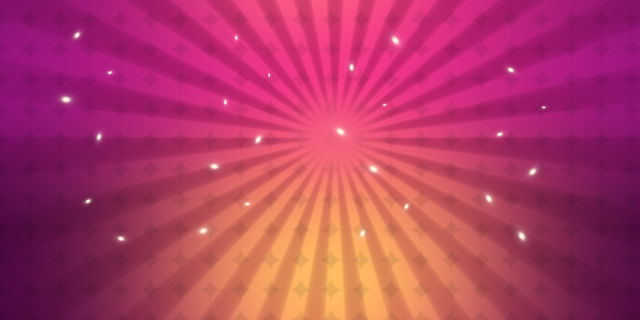
Reproduce this background procedurally as a Shadertoy shader.

```glsl
// A sunburst over a magenta and purple backdrop with an orange glow below.
// Soft Gaussian glows set the colour, angular repeats cut the rays, a circle
// lattice adds faint stars, and a low-discrepancy loop scatters sparkles.

#define RAY_COUNT 27.0
#define RAY_SHADE 0.85
#define RAY_SOFTNESS 0.035
#define BURST_CENTER vec2(1.047, 0.570)
#define TILE_SIZE 0.094
#define TILE_SHADE 0.08
#define SPARK_COUNT 26
#define SPARK_SIZE 0.017

const float TAU = 6.2831853;

float hash(float n) {
    return fract(sin(n * 12.9898 + 4.137) * 43758.547);
}

// Elliptical Gaussian falloff
float glow(vec2 p, vec2 center, vec2 radius) {
    vec2 q = (p - center) / radius;
    return exp(-dot(q, q));
}

// Dark sides, pink column, orange floor and coral top
vec3 backdrop(vec2 p) {
    vec3 plum = vec3(0.24, 0.00, 0.24);
    vec3 violet = vec3(0.55, 0.06, 0.49);
    vec3 rose = vec3(0.95, 0.36, 0.43);
    vec3 magenta = vec3(0.96, 0.20, 0.54);
    vec3 orange = vec3(1.00, 0.74, 0.38);
    vec3 coral = vec3(1.00, 0.44, 0.50);

    vec3 side = mix(plum, violet, smoothstep(0.25, 0.78, p.y));
    side *= 1.0 - 0.12 * smoothstep(0.8, 1.0, p.y);
    vec3 column = mix(rose, magenta, smoothstep(0.35, 0.75, p.y));
    float dx = (p.x - BURST_CENTER.x) / mix(0.66, 0.72, p.y);

    vec3 color = mix(side, column, exp(-dx * dx));
    color = mix(color, orange, 0.98 * glow(p, vec2(1.04, 0.13), vec2(0.42, 0.33)));
    return mix(color, coral, 0.7 * glow(p, vec2(0.97, 1.05), vec2(0.32, 0.17)));
}

// Shade between the rays: a broad band with a deeper core
float rayShade(vec2 d, float pixel) {
    float r = max(length(d), 1e-4);
    float phase = atan(d.x, -d.y) * RAY_COUNT / TAU;
    float offset = abs(fract(phase + 0.5) - 0.5);
    float soft = RAY_SOFTNESS + 0.7 * pixel * RAY_COUNT / (TAU * r);
    float band = smoothstep(0.25 - soft, 0.25 + soft, offset);
    float core = smoothstep(0.35 - soft, 0.35 + soft, offset);
    float reach = smoothstep(0.03, 0.18, r) * (1.0 - 0.55 * smoothstep(0.55, 1.15, r));
    return (0.75 * band + 0.25 * core) * reach;
}

// Separate four-point stars in the gaps of a circle grid
float starLattice(vec2 p, float pixel) {
    vec2 cell = fract(p / TILE_SIZE) - 0.5;
    float soft = 0.02 + 0.7 * pixel / TILE_SIZE;
    return smoothstep(0.53 - soft, 0.53 + soft, length(cell));
}

// Stretched sparkle with a hot core and a faint halo
float sparkle(vec2 d, float size, float angle) {
    float c = cos(angle), s = sin(angle);
    vec2 q = mat2(c, -s, s, c) * d / (size * vec2(1.0, 0.65));
    float r2 = dot(q, q);
    return 1.1 * exp(-1.8 * r2) + 0.25 * exp(-0.35 * r2);
}

void mainImage(out vec4 fragColor, in vec2 fragCoord) {
    float pixel = 1.0 / iResolution.y;
    vec2 p = fragCoord * pixel;
    p.x += 1.0 - 0.5 * iResolution.x * pixel;
    vec2 d = p - BURST_CENTER;

    // Backdrop, pattern and rays
    vec3 color = backdrop(p);
    color *= 1.0 - TILE_SHADE * starLattice(p, pixel);
    vec3 lowerTint = vec3(0.85, 0.73, 0.84);
    vec3 upperTint = vec3(0.81, 0.66, 0.78);
    vec3 shadeTint = mix(lowerTint, upperTint, smoothstep(0.3, 0.65, p.y));
    color *= mix(vec3(1.0), shadeTint, RAY_SHADE * rayShade(d, pixel));

    // Warm heart of the burst
    vec3 heart = vec3(0.96, 0.38, 0.50);
    color = mix(color, heart, 0.7 * glow(p, BURST_CENTER, vec2(0.12)));

    // Scattered sparkles
    float light = 0.0;
    for (int i = 0; i < SPARK_COUNT; i++) {
        float n = float(i);
        vec2 spread = fract(vec2(0.494, 0.47) + n * vec2(0.7549, 0.5698));
        vec2 center = mix(vec2(0.20, 0.25), vec2(1.95, 0.97), spread);
        float size = SPARK_SIZE * mix(0.25, 1.1, hash(n + 7.0));
        light += sparkle(p - center, size, TAU * hash(n + 31.0));
    }
    color = mix(color, vec3(1.0, 0.95, 0.88), min(light, 1.0));

    fragColor = vec4(color, 1.0);
}
```
